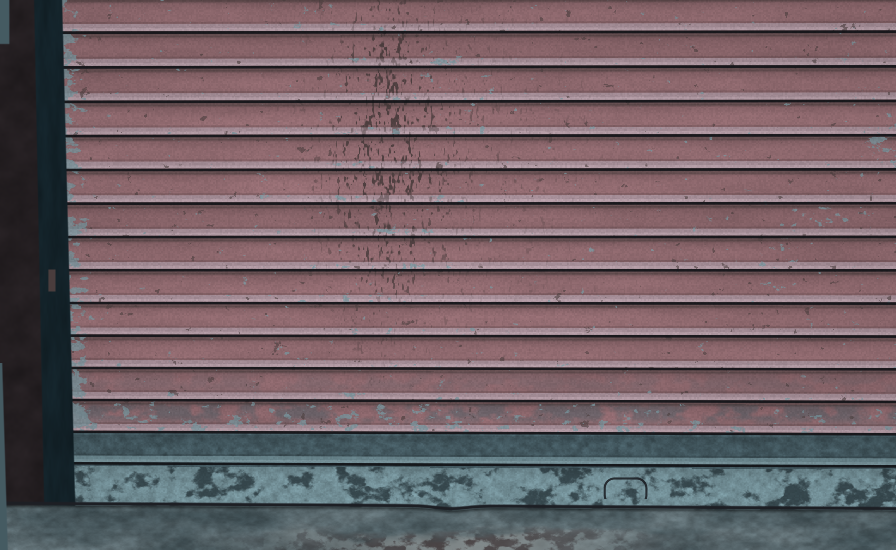
A WebGL 1 fragment shader for this texture:

```glsl
precision highp float;
// A weathered roller shutter: thirteen dusty-pink slats over two bare steel ones,
// beside a dark post and wall, above a concrete step. Slats come from one warped
// row coordinate; streaks, chips and grime are thresholded value noise.
uniform vec2 u_resolution;

const vec3 PINK = vec3(0.55, 0.405, 0.425);
const vec3 LILAC = vec3(0.645, 0.57, 0.61);
const vec3 SHADE = vec3(0.29, 0.24, 0.24);
const vec3 TEAL = vec3(0.44, 0.55, 0.58);
const vec3 STEEL = vec3(0.27, 0.355, 0.385);
const vec3 BLACK = vec3(0.075, 0.08, 0.095);

float hash(vec2 p) {
  vec3 q = fract(p.xyx * 0.1031);
  q += dot(q, q.yzx + 33.33);
  return fract((q.x + q.y) * q.z);
}

float noise(vec2 p) {
  vec2 i = floor(p), f = fract(p);
  f *= f * (3.0 - 2.0 * f);
  return mix(mix(hash(i), hash(i + vec2(1.0, 0.0)), f.x),
             mix(hash(i + vec2(0.0, 1.0)), hash(i + 1.0), f.x), f.y);
}

float fbm(vec2 p) {
  float sum = 0.0, amp = 0.53;
  for (int k = 0; k < 4; k++) {
    sum += amp * noise(p);
    p = p * 2.03 + 17.0;
    amp *= 0.5;
  }
  return sum;
}

float band(float x, float a, float b, float w) {
  return smoothstep(a - w, a + w, x) - smoothstep(b - w, b + w, x);
}

float spot(vec2 p, vec2 center, vec2 size) {
  vec2 d = (p - center) / size;
  return exp(-dot(d, d));
}

// Joint k lies at start + pitch * k - squeeze * k * k; solve for k.
float slatRow(vec2 p) {
  float u = p.x / 1.63;
  float start = 0.0596 - 0.002 * u, pitch = 0.0634;
  float squeeze = mix(0.000248, 0.0002, u);
  float root = sqrt(pitch * pitch - 4.0 * squeeze * (p.y - start));
  return (pitch - root) / (2.0 * squeeze) + 0.91;
}

vec3 shutter(vec2 p, float left, float px) {
  float row = slatRow(p);
  float i = clamp(floor(row), 0.0, 14.0);
  float f = row - i;
  float w = 0.55 * px / 0.061;
  float bare = step(12.93, row), base = step(13.5, i);
  float lip = band(f, 0.66, 0.87, w) * (1.0 - base);
  float grain = fbm(p * vec2(90.0, 110.0));
  float blotch = fbm(p * vec2(32.0, 42.0) + i * 7.3);

  // Painted face and steel face
  vec3 paint = PINK * (0.95 + 0.08 * hash(vec2(i, 4.0)));
  paint *= 0.92 + 0.16 * fbm(p * vec2(6.0, 26.0));
  float grime = smoothstep(10.5, 12.6, row) * smoothstep(0.3, 0.6, blotch);
  paint = mix(paint, STEEL, 0.5 * grime * (1.0 - smoothstep(0.3, 0.8, f)));
  vec3 metal = mix(STEEL * 0.75, STEEL * 1.2, grain);
  float flaked = smoothstep(0.28, 0.48, blotch + 0.35 * (grain - 0.5));
  vec3 sheet = mix(STEEL * 0.8, TEAL * (0.85 + 0.35 * grain), flaked);
  vec3 col = mix(paint, mix(metal, sheet, base), bare);

  // Folded profile: shadow around the joint, crease and bright lip
  float under = max(1.0 - smoothstep(0.0, 0.10, f), smoothstep(0.94, 0.96, f) * (1.0 - base));
  col = mix(col, SHADE, 0.6 * under * (1.0 - bare));
  col *= mix(0.90, 1.0, smoothstep(0.0, 0.35, f));
  col = mix(col, mix(LILAC, TEAL, bare), lip * 0.8);
  col *= 1.0 - 0.12 * band(f, 0.60, 0.66, w) * (1.0 - base);
  col += 0.06 * band(f, 0.78, 0.86, w) * (1.0 - base);

  // Fine dark drips, thickest left of the middle
  float soot = spot(p, vec2(0.70, 0.26), vec2(0.10, 0.32))
             + 0.45 * spot(p, vec2(0.80, 0.30), vec2(0.30, 0.35));
  float drip = noise(p * vec2(190.0, 55.0)) * 0.5 + noise(p * vec2(330.0, 170.0)) * 0.5;
  float streak = smoothstep(0.74 - 0.14 * soot, 0.90 - 0.14 * soot, drip);
  col = mix(col, SHADE * 0.9, 0.85 * streak * min(soot, 1.0) * (1.0 - bare) * (1.0 - 0.5 * lip));
  float spatter = smoothstep(0.76, 0.81, fbm(p * vec2(60.0, 70.0) + 31.0));
  col = mix(col, SHADE, 0.6 * spatter * (1.0 - bare));

  // Paint worn to pale teal at the edge, at the right and low down
  float edge = 1.0 - smoothstep(0.0, 0.05, p.x - left);
  float wear = 0.33 * edge + 0.14 * smoothstep(11.4, 12.8, row)
             + 0.32 * spot(p, vec2(1.60, 0.25), vec2(0.04, 0.05))
             + 0.25 * spot(p, vec2(1.50, 0.395), vec2(0.12, 0.018))
             + 0.12 * spot(p, vec2(1.41, 0.49), vec2(0.05, 0.07))
             + 0.16 * lip * spot(p, vec2(0.70, 0.40), vec2(0.18, 0.5));
  float chip = smoothstep(0.77, 0.86, fbm(p * vec2(65.0, 95.0) + 9.0) + wear);
  col = mix(col, TEAL * 1.05, chip * 0.75 * (1.0 - bare));

  // Joint between slats
  float joint = band(f, 0.87, 0.95, w) * (1.0 - base);
  col = mix(col, BLACK, 0.95 * joint);
  float light = 0.95 + 0.09 * spot(p, vec2(0.85, 0.45), vec2(0.7, 0.5));
  return col * light * (0.96 + 0.08 * hash(floor(p * 320.0)));
}

vec3 concrete(vec2 p, float below) {
  float patchy = fbm(p * vec2(9.0, 32.0));
  vec3 col = mix(vec3(0.20, 0.26, 0.28), vec3(0.43, 0.49, 0.51), patchy);
  col *= 0.8 + 0.4 * fbm(p * vec2(70.0, 110.0));
  float rubble = smoothstep(0.962, 0.985, p.y + 0.05 * (patchy - 0.5))
               * spot(p, vec2(0.83, 0.99), vec2(0.30, 0.1));
  float stones = smoothstep(0.38, 0.62, fbm(p * vec2(55.0, 80.0)));
  col = mix(col, mix(SHADE, vec3(0.56, 0.58, 0.58), stones), rubble * 0.75);
  return col * mix(0.45, 1.0, smoothstep(0.0, 0.010, below));
}

void main() {
  // Height is 1, measured downwards from the top
  vec2 p = gl_FragCoord.xy / u_resolution;
  p = vec2(p.x * 1.63, 1.0 - p.y);
  float px = 1.0 / u_resolution.y;
  float left = 0.113 + 0.026 * p.y;
  float sill = 0.916 + 0.006 * p.x + 0.005 * spot(p, vec2(0.82, p.y), vec2(0.04, 1.0));

  // Wall, post with latch, and side fittings
  vec3 col = vec3(0.135, 0.115, 0.125) * (0.75 + 0.5 * fbm(p * 28.0));
  vec3 post = vec3(0.07, 0.125, 0.15) * (0.8 + 0.5 * fbm(p * vec2(60.0, 14.0)));
  post = mix(post, SHADE, band(p.x, 0.088, 0.101, px) * band(p.y, 0.49, 0.53, px));
  col = mix(col, post, smoothstep(-px, px, p.x - 0.062 - 0.020 * p.y));
  col = mix(col, STEEL, band(p.x, -0.1, 0.017, px) * band(p.y, -0.1, 0.08, px));

  // Shutter, its bottom rail and the lifting handle
  col = mix(col, shutter(p, left, px), smoothstep(-px, px, p.x - left));
  vec2 q = abs(p - vec2(1.138, 0.894)) - vec2(0.020, 0.006);
  float arch = abs(length(max(q, 0.0)) - 0.018);
  float handle = (1.0 - smoothstep(0.001, 0.001 + px, arch)) * step(p.y, 0.908);
  col = mix(col, BLACK * 1.3, 0.85 * handle);
  col = mix(col, BLACK * 1.5, band(p.y - sill, -0.004, 0.002, px));

  // Step in front, then the pale bar at the far left
  col = mix(col, concrete(p, p.y - sill), smoothstep(-px, px, p.y - sill - 0.002));
  col = mix(col, STEEL, band(p.x, -0.1, 0.004 + 0.03 * (p.y - 0.66), px) * step(0.66, p.y));
  gl_FragColor = vec4(col, 1.0);
}
```
